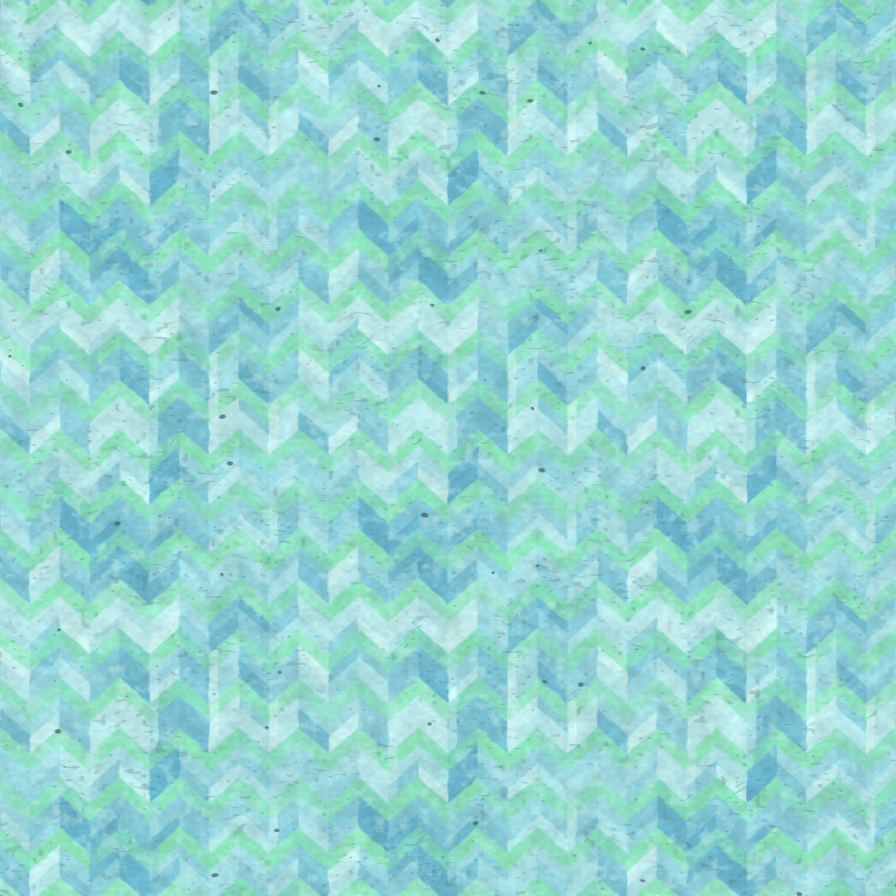
A Shadertoy shader for this pattern:

```glsl
// Watercolour chevrons in aqua and mint, printed on flecked, fibrous paper.

#define COLUMNS 15.0            // chevrons across the canvas
#define ROWS 18.0               // chevrons down the canvas
#define TILE vec2(5.0, 6.0)     // chevrons before the tones repeat
#define RISE 0.53               // arm height, in rows
#define MINT_WIDTH 0.36         // mint stripe, in rows
#define SLIVER 0.15             // strip at the left of some chevrons
#define BLEED 0.0009            // softness of the printed edges
#define LIGHT vec3(0.775, 0.93, 0.925)
#define MIDDLE vec3(0.605, 0.84, 0.865)
#define DARK vec3(0.41, 0.70, 0.79)
#define MINT vec3(0.535, 0.88, 0.715)
#define FLECK vec3(0.25, 0.40, 0.43)

float hash(vec2 p) {
    vec3 q = fract(vec3(p.xyx) * 0.1031);
    q += dot(q, q.yzx + 33.33);
    return fract((q.x + q.y) * q.z);
}

float noise(vec2 p) {
    vec2 i = floor(p), f = fract(p);
    f = f * f * (3.0 - 2.0 * f);
    return mix(mix(hash(i), hash(i + vec2(1, 0)), f.x),
               mix(hash(i + vec2(0, 1)), hash(i + vec2(1, 1)), f.x), f.y);
}

float fbm(vec2 p) {
    float sum = 0.0, weight = 0.5;
    for (int i = 0; i < 4; i++) {
        sum += weight * noise(p);
        p = p * 2.03 + 17.3;
        weight *= 0.5;
    }
    return sum / 0.9375;
}

// Well mixed value for a cell; salt picks an independent one
float cellHash(vec2 cell, float salt) {
    return hash(cell * vec2(37.7, 53.9) + salt * vec2(11.3, 7.1));
}

// Pale to deep blue for a tone from 0 to 1
vec3 blueTone(float t) {
    return t < 0.5 ? mix(LIGHT, MIDDLE, t * 2.0) : mix(MIDDLE, DARK, t * 2.0 - 1.0);
}

// Chevrons with separately toned arms; p runs right and down
vec3 chevrons(vec2 p) {
    float x = p.x * COLUMNS + 0.5;
    float column = mod(floor(x), TILE.x);
    float across = fract(x) - 0.5;
    float y = p.y * ROWS - 2.0 * RISE * abs(across) - 0.61;
    float band = fract(y);
    vec2 cell = vec2(column, mod(floor(y), TILE.y));

    // Chevron, arm, diagonal half-stripe and sliver each vary the tone
    float arm = step(0.0, across);
    float strip = step(across, SLIVER - 0.5) * step(cellHash(cell, 3.0), 0.4);
    float lower = step(mix(0.58, 0.78, cellHash(cell, 21.0 + arm)), band);
    float checker = mod(cell.x * 2.0 + cell.y, 3.0) - 1.0;
    float tone = 0.5 + 0.1 * checker + 0.45 * (cellHash(cell, 1.0) - 0.5);
    tone += 0.6 * (cellHash(cell, 5.0 + arm) - 0.5);
    tone += lower * 0.75 * (cellHash(cell, 9.0 + arm) - 0.5);
    tone -= strip * 0.6 * (cellHash(cell, 13.0) - 0.25);
    vec3 color = blueTone(clamp(tone, 0.0, 1.0));

    // Translucent mint stripe along the top of each chevron
    float cover = mix(0.5, 0.95, cellHash(cell, 17.0 + arm)) * (1.0 - 0.5 * strip);
    return mix(color, MINT, cover * step(band, MINT_WIDTH));
}

// Sparse dark specks, slightly wider than tall
float specks(vec2 p, float cells, float chance, float size) {
    vec2 q = p * cells, id = floor(q);
    vec2 centre = 0.3 + 0.4 * vec2(hash(id + 3.1), hash(id + 8.7));
    vec2 d = (fract(q) - centre) * vec2(mix(0.6, 1.0, hash(id + 21.0)), 1.1);
    d.y += 0.6 * d.x * (hash(id + 31.0) - 0.5);
    float radius = size * mix(0.5, 1.0, hash(id + 45.0));
    float edge = cells / iResolution.y;
    return step(hash(id + 63.0), chance) * (1.0 - smoothstep(radius - edge, radius + edge, length(d)));
}

void mainImage(out vec4 fragColor, in vec2 fragCoord) {
    vec2 p = fragCoord / iResolution.y;

    // Print with slightly bled, uneven edges
    vec2 wobble = 0.002 * (vec2(noise(p * 120.0), noise(p * 120.0 + 60.0)) - 0.5);
    float spread = max(BLEED, 0.33 / iResolution.y);
    vec3 color = vec3(0.0);
    for (int i = 0; i < 9; i++) {
        vec2 s = p + wobble + spread * (vec2(i % 3, i / 3) - 1.0);
        color += chevrons(vec2(s.x, 1.0 - s.y)) / 9.0;
    }

    // Watercolour mottling and fine grain
    float wash = fbm(p * vec2(50.0, 54.0)) - 0.5;
    float grain = noise(p * vec2(190.0, 260.0)) - 0.5;
    color *= 1.0 + 0.17 * wash + 0.07 * grain;
    float bleach = smoothstep(0.52, 0.8, fbm(p * vec2(80.0, 95.0) + 90.0));
    color = mix(color, LIGHT, 0.4 * bleach);

    // Short fibres, bent about the horizontal
    vec2 bent = p + vec2(0.0, 0.012 * noise(p * 50.0));
    float fibres = smoothstep(0.72, 0.95, noise(bent * vec2(130.0, 270.0) + 40.0));
    fibres *= smoothstep(0.35, 0.65, noise(p * 30.0 + 11.0));
    color = mix(color, FLECK, 0.23 * fibres);

    // Fine and coarse flecks
    color = mix(color, FLECK, 0.35 * specks(p, 60.0, 0.10, 0.08));
    color = mix(color, FLECK, 0.75 * specks(p + 0.37, 17.0, 0.10, 0.05));
    fragColor = vec4(clamp(color, 0.0, 1.0), 1.0);
}
```
